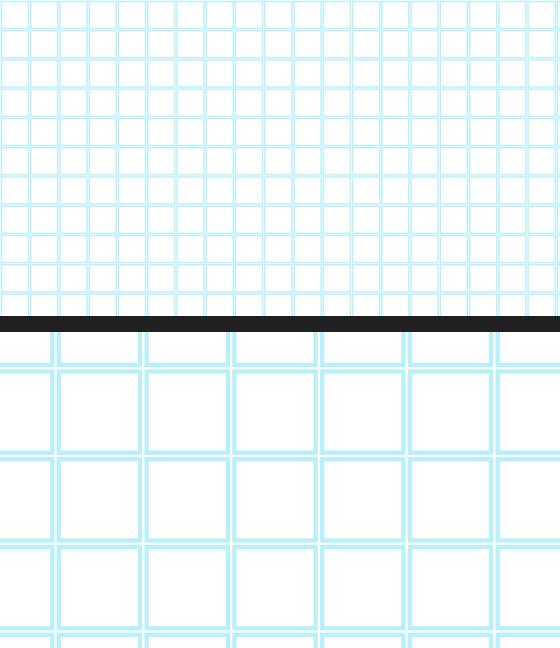
Top, the full canvas; bottom, a detail of the centre.
A WebGL 1 fragment shader for this pattern:

```glsl
precision highp float;
// A sheet of separate cyan square outlines on white, set in a tight grid.
// Each outline is a difference of two nested squares, and every square is the
// product of two periodic pulses averaged exactly over the pixel width.

uniform vec2 u_resolution;

#define ROWS 10.8        // cells down the canvas height, counted from the top
#define GAP 0.025        // white gap between neighbouring squares, in cells
#define LINE_WIDTH 0.05  // width of the square outline, in cells
#define PAPER_COLOR vec3(1.0, 1.0, 1.0)
#define LINE_COLOR vec3(0.73, 0.94, 0.985)

// Running integral of a unit-period pulse that is 1 from start to end.
vec2 pulseIntegral(vec2 x, float start, float end) {
  float span = end - start;
  return floor(x) * span + clamp(fract(x) - start, 0.0, span);
}

// Pixel coverage of the repeated square, inset from the outer outline edge.
float squareCoverage(vec2 cell, float pixel, float inset) {
  float start = GAP + inset;
  float end = 1.0 - inset;
  vec2 halfPixel = vec2(0.5 * pixel);
  vec2 pulse = (pulseIntegral(cell + halfPixel, start, end)
              - pulseIntegral(cell - halfPixel, start, end)) / pixel;
  return pulse.x * pulse.y;
}

void main() {
  // Cell coordinates anchored at the upper left corner.
  float pixel = ROWS / u_resolution.y;
  vec2 fromTop = vec2(gl_FragCoord.x, u_resolution.y - gl_FragCoord.y);
  vec2 cell = fromTop * pixel;

  // The outline is what remains of the square without its interior.
  float outline = squareCoverage(cell, pixel, 0.0)
                - squareCoverage(cell, pixel, LINE_WIDTH);

  gl_FragColor = vec4(mix(PAPER_COLOR, LINE_COLOR, outline), 1.0);
}
```
